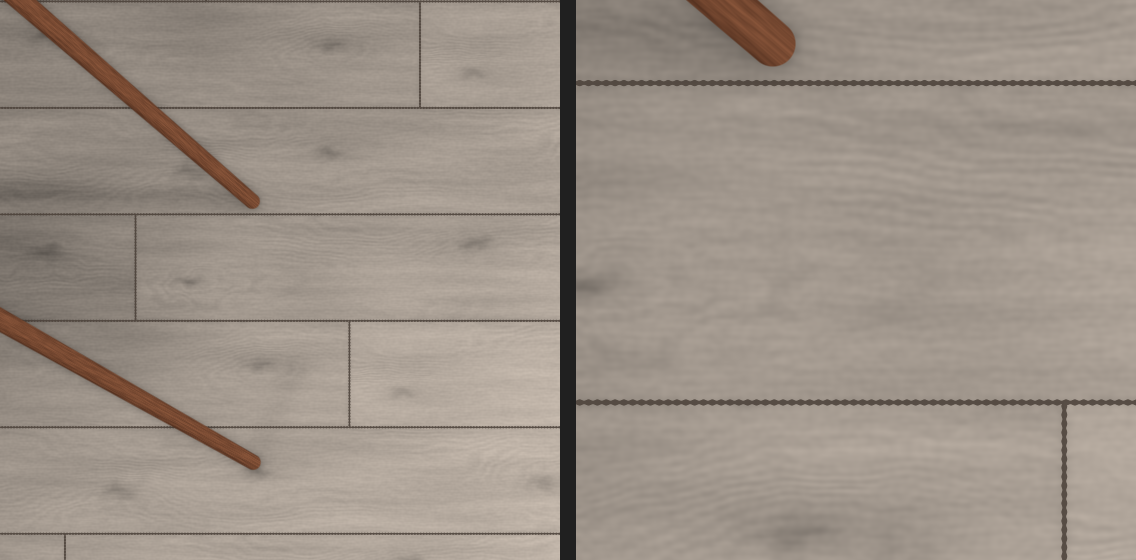
Left: the whole. Right: its middle third, enlarged.
Reproduce this texture procedurally as a Shadertoy shader.

```glsl
// Grey oak floorboards in staggered rows, with two round wooden legs lying across them.
// Rows are shifted by a constant step; grain is contour lines of warped gradient noise,
// bent around knots. The same board print returns every third row.

const float ROW_H = 0.1901;      // board width
const float BOARD_L = 1.272;     // board length
const float ROW_SHIFT = 0.382;   // joint offset from one row to the next
const float FIRST_JOINT = 0.75;
const float TOP_SEAM = 0.9974;
const float SEAM_HALF = 0.0014;
const float TAU = 6.28318;

const vec3 OAK_TINT = vec3(1.0, 0.938, 0.876);
const vec3 SEAM_COLOR = vec3(0.29, 0.25, 0.22);
const vec3 LEG_DARK = vec3(0.34, 0.20, 0.13);
const vec3 LEG_LIGHT = vec3(0.53, 0.33, 0.225);

vec2 hash2(vec2 p) {
    vec3 q = fract(p.xyx * vec3(0.1031, 0.1030, 0.0973));
    q += dot(q, q.yzx + 33.33);
    return fract((q.xx + q.yz) * q.zy);
}

float cornerGrad(vec2 cell, vec2 offset) {
    float a = TAU * hash2(cell).x;
    return dot(vec2(cos(a), sin(a)), offset);
}

// Gradient noise, roughly -0.7 to 0.7
float gnoise(vec2 p) {
    vec2 i = floor(p), f = p - i;
    vec2 u = f * f * f * (f * (f * 6.0 - 15.0) + 10.0);
    vec2 e = vec2(1.0, 0.0);
    return mix(mix(cornerGrad(i, f), cornerGrad(i + e, f - e), u.x),
               mix(cornerGrad(i + e.yx, f - e.yx), cornerGrad(i + 1.0, f - 1.0), u.x), u.y);
}

// Distance to a tapered round bar (x), position along it (y) and signed offset across it (z)
vec3 taperedBar(vec2 p, vec2 a, vec2 b, float ra, float rb) {
    vec2 ab = b - a, ap = p - a;
    float t = clamp(dot(ap, ab) / dot(ab, ab), 0.0, 1.0);
    float r = mix(ra, rb, t);
    float across = (ab.x * ap.y - ab.y * ap.x) / length(ab);
    return vec3(length(ap - ab * t) - r, t * length(ab), across / r);
}

// Soft shadow strength around a segment
float softShadow(vec2 p, vec2 a, vec2 b, float blur) {
    float d = taperedBar(p, a, b, 0.0, 0.0).x / blur;
    return exp(-d * d);
}

// Brightness offset of the grain; b is the position within a board
float boardGrain(vec2 b, float print) {
    vec2 s = b + vec2(17.0, 9.0) * (print + 1.0);
    float bend = 0.0, smudge = 0.0;
    for (int k = 0; k < 3; k++) {
        float i = float(k);
        vec2 center = vec2(BOARD_L * fract(0.075 + 0.5 * print + 0.4 * i),
                           ROW_H * (0.25 + 0.45 * fract(0.95 + 0.45 * print + 0.2 * i)));
        float size = 0.7 + 0.7 * hash2(vec2(print + 3.0, i + 5.0)).y;
        vec2 d = b - center;
        d += 0.012 * vec2(gnoise(s * 35.0), gnoise(s * 35.0 + 40.0));
        vec2 wide = d / (vec2(0.11, 0.04) * size);
        vec2 core = d / (vec2(0.023, 0.009) * size);
        bend += exp(-dot(wide, wide));
        smudge += exp(-dot(core, core)) + 0.25 * exp(-0.15 * dot(core, core));
    }
    // Growth rings, showing in patches
    float height = 65.0 * b.y + 10.0 * gnoise(s * vec2(2.4, 8.0))
                 + 1.2 * gnoise(s * vec2(14.0, 40.0)) + 4.0 * bend;
    float patches = smoothstep(-0.25, 0.4, gnoise(s * vec2(3.5, 11.0) + 60.0) + 0.25 * bend);
    float rings = sin(TAU * height) * patches;
    // Blotches, streaks and fine fibres
    float blotch = gnoise(s * vec2(4.0, 12.0) + 20.0);
    float streak = gnoise(s * vec2(5.0, 55.0) + 7.0);
    float fibre = gnoise(s * vec2(45.0, 260.0));
    float speck = gnoise(s * vec2(170.0, 210.0) + 3.0);
    return 0.014 * rings + 0.055 * blotch + 0.045 * streak + 0.028 * fibre + 0.022 * speck
         - 0.13 * smudge * (0.75 + 0.6 * streak);
}

vec3 floorBoards(vec2 p, float px) {
    float rowPos = (TOP_SEAM - p.y) / ROW_H;
    float row = floor(rowPos);
    float along = (p.x - FIRST_JOINT - ROW_SHIFT * row) / BOARD_L;
    vec2 b = vec2(fract(along) * BOARD_L, fract(rowPos) * ROW_H);
    // Boards to the right are slightly paler
    float batch = floor(along) + floor(row / 3.0);
    float light = 0.525 + 0.11 * p.x + 0.12 * (1.0 - p.y) + 0.025 * (batch + 1.0);
    // Shade at the left side and below the legs
    vec2 shade = (p - vec2(0.0, 0.47)) / vec2(0.27, 0.19);
    light -= 0.09 * exp(-dot(shade, shade));
    light -= 0.09 * softShadow(p, vec2(-0.1, 0.66), vec2(0.43, 0.645), 0.022);
    light -= 0.03 * softShadow(p, vec2(0.452, 0.175), vec2(0.53, 0.34), 0.025);
    vec3 color = OAK_TINT * (light + boardGrain(b, mod(row, 3.0)));
    // Seams with a soft bevel and a finely toothed edge
    float rowEdge = min(b.y, ROW_H - b.y) + 0.0004 * sin(TAU * 190.0 * p.x);
    float jointEdge = min(b.x, BOARD_L - b.x) + 0.0003 * sin(TAU * 190.0 * p.y);
    float edge = min(rowEdge, jointEdge);
    color *= 1.0 - 0.09 * exp(-max(edge, 0.0) / 0.003);
    return mix(color, SEAM_COLOR, 0.85 * (1.0 - smoothstep(-0.5 * px, 0.7 * px, edge - SEAM_HALF)));
}

vec3 paintLeg(vec3 color, vec2 p, vec2 far, vec2 tip, float px) {
    vec3 bar = taperedBar(p, far, tip, 0.0205, 0.0135);
    float grain = gnoise(vec2(bar.y * 22.0, bar.z * 5.0) + far * 50.0)
                + 0.6 * gnoise(vec2(bar.y * 70.0, bar.z * 11.0));
    float roundness = 1.0 - pow(abs(bar.z - 0.15), 2.5);
    vec3 wood = mix(LEG_DARK, LEG_LIGHT, clamp(0.2 + 0.55 * roundness + 0.45 * grain, 0.0, 1.0));
    color *= 1.0 - 0.15 * exp(-max(bar.x, 0.0) / 0.006);
    return mix(color, wood, 1.0 - smoothstep(-px, px, bar.x));
}

void mainImage(out vec4 fragColor, in vec2 fragCoord) {
    float px = 1.0 / iResolution.y;
    vec2 p = fragCoord * px;
    vec3 color = floorBoards(p, px);
    color = paintLeg(color, p, vec2(-0.047, 1.072), vec2(0.4505, 0.6406), px);
    color = paintLeg(color, p, vec2(-0.068, 0.4675), vec2(0.452, 0.1745), px);
    fragColor = vec4(clamp(color, 0.0, 1.0), 1.0);
}
```
